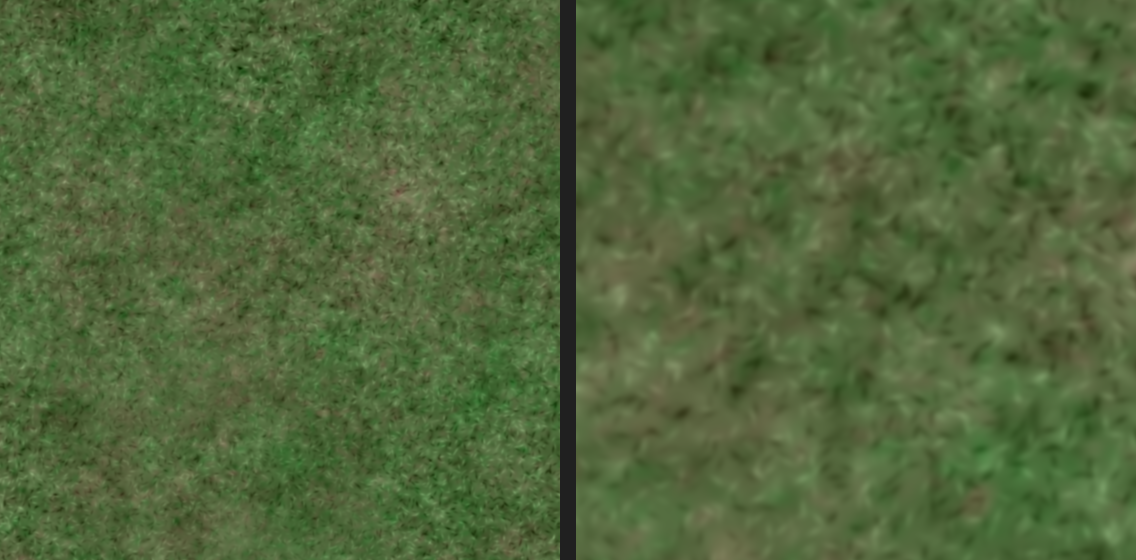
Left, the full canvas; right, a detail of the centre.
Give the GLSL for this texture, as a WebGL 2 fragment shader.

```glsl
#version 300 es
precision highp float;
// Draws a worn lawn: soft short blades over green and dry patches.

uniform vec2 u_resolution;
out vec4 fragColor;

// Colours: the mean turf, and its steps towards light and towards dry
const vec3 TURF = vec3(0.308, 0.402, 0.226);
const vec3 LIGHT_STEP = vec3(0.038, 0.043, 0.038);
const vec3 DRY_STEP = vec3(0.031, -0.004, 0.015);
const vec3 STRAW = vec3(0.50, 0.47, 0.34);

// Cells across the canvas, from fine to broad
const float BLADE_CELLS = 118.0;
const float TUFT_CELLS = 68.0;
const float CLUMP_CELLS = 34.0;
const float SHADE_CELLS = 10.0;
const float STRAW_CELLS = 27.0;

// Blob radii in cells, and lean of the blades in radians
const vec2 BLADE_SHAPE = vec2(0.56, 0.30);
const vec2 TUFT_SHAPE = vec2(0.55, 0.33);
const vec2 CLUMP_SHAPE = vec2(0.56, 0.42);
const vec2 PATCH_SHAPE = vec2(0.58, 0.52);
const float LEAN = 0.5;
const float LEAN_SPREAD = 2.8;

const float STRAW_AMOUNT = 0.38;

vec4 hash4(vec2 cell, float seed) {
    vec4 q = fract(vec4(cell.xyx, seed) * vec4(0.1031, 0.1030, 0.0973, 0.1099));
    q += dot(q, q.wzxy + 33.33);
    return fract((q.xxyz + q.yzzw) * q.zywx);
}

// Cellular noise: one soft, turned blob of random sign and strength per cell
float blobs(vec2 uv, float cells, vec2 shape, float seed) {
    vec2 p = uv * cells + seed * 7.31;
    vec2 home = floor(p);
    float sum = 0.0;
    for (int j = -1; j <= 1; j++) {
        for (int i = -1; i <= 1; i++) {
            vec2 cell = home + vec2(i, j);
            vec4 rnd = hash4(cell, seed);
            float angle = LEAN + LEAN_SPREAD * (rnd.z - 0.5);
            float c = cos(angle);
            float s = sin(angle);
            vec2 d = p - cell - rnd.xy;
            d = vec2(c * d.x + s * d.y, c * d.y - s * d.x) / shape;
            sum += (2.0 * rnd.w - 1.0) * exp(-dot(d, d));
        }
    }
    return sum;
}

void main() {
    vec2 uv = gl_FragCoord.xy / min(u_resolution.x, u_resolution.y);

    // Light and shadow among the blades, rougher in some places
    float grain = 2.2 * blobs(uv, BLADE_CELLS, BLADE_SHAPE, 1.0)
                + 2.0 * blobs(uv, TUFT_CELLS, TUFT_SHAPE, 2.0);
    float rough = 1.0 + 0.35 * blobs(uv, 6.0, PATCH_SHAPE, 3.0);
    float light = grain * rough
                + 1.1 * blobs(uv, CLUMP_CELLS, CLUMP_SHAPE, 4.0)
                + 0.8 * blobs(uv, SHADE_CELLS, PATCH_SHAPE, 5.0);

    // Lush to dry, in patches of falling size
    float dry = 1.1 * blobs(uv, 4.0, PATCH_SHAPE, 6.0)
              + 1.2 * blobs(uv, 9.0, PATCH_SHAPE, 7.0)
              + 1.1 * blobs(uv, 22.0, CLUMP_SHAPE, 8.0)
              + 1.6 * blobs(uv, 58.0, TUFT_SHAPE, 9.0);

    vec3 colour = TURF + light * LIGHT_STEP + dry * DRY_STEP;

    // Rare pale tufts of straw, mostly on dry ground
    float straw = blobs(uv, STRAW_CELLS, CLUMP_SHAPE, 10.0) + 0.12 * dry;
    straw = smoothstep(0.65, 1.2, straw);
    colour = mix(colour, STRAW + 0.7 * light * LIGHT_STEP, STRAW_AMOUNT * straw);

    fragColor = vec4(clamp(colour, 0.0, 1.0), 1.0);
}
```
